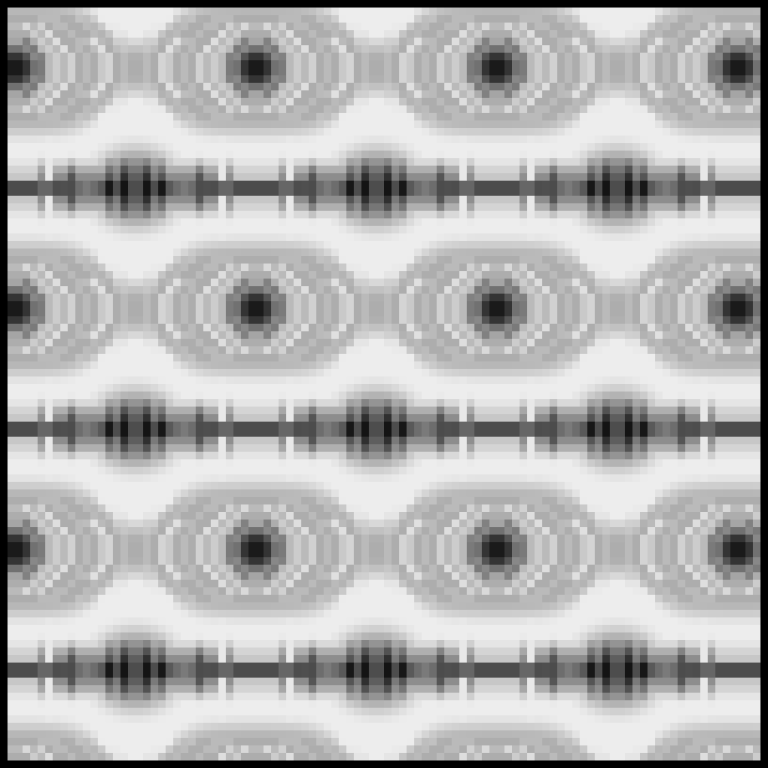
Give the GLSL for this pattern, as a Shadertoy shader.

```glsl
// Grey mosaic of stepped diamond eyes alternating with striped spindles on dark lines.

const float GRID = 102.0;               // cells across the canvas, frame included
const float PERIOD = 32.0;              // cells per repeat
const vec2 EYE_CENTER = vec2(2.0, 29.0);
const float FRAME_CELLS = 1.0;

const float FRAME_TONE = 0.0;
const float FIELD_TONE = 0.68;
const float CREST_TONE = 0.93;
const float PUPIL_TONE = 0.10;
const float LINE_TONE = 0.30;
const float STRIPE_DEPTH = 0.22;

// 1 where a cell index equals the given number
float isCell(float index, float number) {
    return 1.0 - step(0.5, abs(index - number));
}

// Pale arched crest, shaded towards the horizontal line
float crestTone(float side, float y, float rise) {
    float height = 10.5 - 5.5 * exp(-side * side / 30.0);
    float tone = mix(FIELD_TONE, CREST_TONE, smoothstep(height - 4.0, height, y));
    float shade = side < 11.0 ? 0.40 : 0.16;
    return tone - shade * (1.0 - smoothstep(1.0, 4.5, rise));
}

// Dark pupil with stepped diamond rings
float eyeTone(vec2 p, float tone) {
    vec2 cell = floor(p);
    float ring = cell.x + max(cell.y, 1.0);
    float inEye = step(cell.y, 5.5);
    float inFold = step(cell.y, 3.5);
    float pupil = 1.0 - smoothstep(0.7, 4.0, length(p));
    tone = mix(tone, PUPIL_TONE, pupil);
    tone -= 0.17 * isCell(ring, 4.0) * step(cell.y, 3.5);
    tone += 0.12 * isCell(ring, 6.0) * inEye;
    tone += 0.14 * isCell(ring, 8.0) * inEye;
    tone += inFold * (0.15 * isCell(ring, 13.0) + 0.06 * isCell(ring, 12.0));
    // Faint contours in the surrounding field
    float contour = mod(floor(length(p * vec2(0.8, 1.0))), 2.0);
    return tone + 0.05 * contour * step(4.0, length(p)) * step(p.y, 7.0);
}

// Dark spindle, horizontal line and vertical stripes
float spindleTone(float side, float rise, float tone) {
    float column = floor(side);
    float radius = length(vec2(side / 9.0, rise / 8.0));
    tone = min(tone, mix(LINE_TONE, CREST_TONE, smoothstep(0.0, 0.95, radius)));
    if (rise < 1.0) {
        float bulge = side - 6.5;
        tone = min(tone, LINE_TONE + 0.18 * exp(-bulge * bulge / 3.0));
    }
    float reach = 1.0 - smoothstep(1.5, 5.0, rise);
    float inner = isCell(column, 1.0) + isCell(column, 3.0);
    float outer = isCell(column, 8.0) + isCell(column, 12.0);
    tone -= STRIPE_DEPTH * reach * inner;
    tone = mix(tone, max(LINE_TONE, tone - STRIPE_DEPTH), reach * outer);
    if (rise < 1.0) return tone + 0.10 * (isCell(column, 11.0) + isCell(column, 12.0));
    float pale = isCell(column, 11.0) * step(rise, 7.0);
    return mix(tone, max(tone, 0.91), pale);
}

// Tone of one whole mosaic cell
float cellTone(vec2 cell) {
    vec2 center = cell + 0.5;
    vec2 edge = min(center, GRID - center);
    if (min(edge.x, edge.y) < FRAME_CELLS) return FRAME_TONE;
    float halfPeriod = 0.5 * PERIOD;
    vec2 p = abs(mod(center - EYE_CENTER + halfPeriod, PERIOD) - halfPeriod);
    vec2 toSpindle = halfPeriod - p;
    float tone = crestTone(toSpindle.x, p.y, toSpindle.y);
    tone = eyeTone(p, tone);
    return spindleTone(toSpindle.x, toSpindle.y, tone);
}

void mainImage(out vec4 fragColor, in vec2 fragCoord) {
    // Blend neighbouring cells across a one-pixel edge
    vec2 p = fragCoord / iResolution.xy * GRID - 0.5;
    vec2 cell = floor(p);
    vec2 pixel = GRID / iResolution.xy;
    vec2 blend = clamp((fract(p) - 0.5) / pixel + 0.5, 0.0, 1.0);
    float lower = mix(cellTone(cell), cellTone(cell + vec2(1.0, 0.0)), blend.x);
    float upper = mix(cellTone(cell + vec2(0.0, 1.0)), cellTone(cell + 1.0), blend.x);
    fragColor = vec4(vec3(mix(lower, upper, blend.y)), 1.0);
}
```
